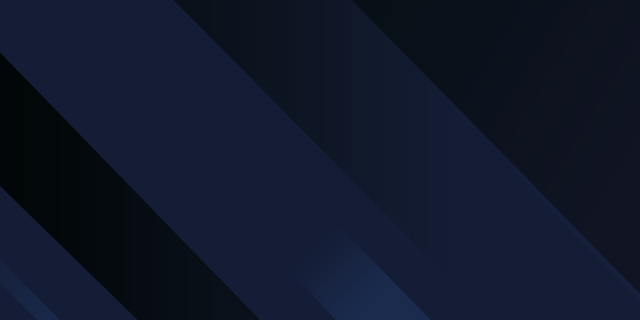
This background is drawn by a Shadertoy shader. Its source:

```glsl
// Dark navy backdrop crossed by diagonal bands that fall to the lower right.
// Each band lies between two half planes and is filled with a soft gradient;
// coordinates are in canvas heights, so x runs from 0 to 2 on a 2:1 canvas.

const vec3 NAVY        = vec3(0.082, 0.114, 0.212);
const vec3 BAND_DARK   = vec3(0.036, 0.064, 0.094);
const vec3 LEFT_BLACK  = vec3(0.006, 0.025, 0.031);
const vec3 LEFT_INK    = vec3(0.037, 0.066, 0.104);
const vec3 CORNER_DARK = vec3(0.030, 0.061, 0.090);
const vec3 CORNER_INK  = vec3(0.064, 0.080, 0.138);
const vec3 STRIPE_BLUE = vec3(0.102, 0.170, 0.306);

const float FACET_WIDTH    = 0.1354; // width of the faint vertical steps
const float FACET_OFFSET   = 0.1198;
const float FACET_STRENGTH = 0.35;
const float SHEEN_WIDTH    = 0.006;
const float SHEEN_STRENGTH = 0.22;

// Signed distance to the line a-b, positive on its upper right side.
float lineSide(vec2 p, vec2 a, vec2 b) {
    vec2 d = normalize(b - a);
    return dot(p - a, vec2(-d.y, d.x));
}

// Antialiased coverage of the positive side of a distance.
float cover(float dist) {
    return clamp(dist * iResolution.y + 0.5, 0.0, 1.0);
}

// Pulls x partly towards the centre of its vertical step.
float facet(float x) {
    float cell = floor((x - FACET_OFFSET) / FACET_WIDTH);
    float centre = FACET_OFFSET + (cell + 0.5) * FACET_WIDTH;
    return mix(x, centre, FACET_STRENGTH);
}

void mainImage(out vec4 fragColor, in vec2 fragCoord) {
    vec2 p = fragCoord / iResolution.y;
    float stepX = facet(p.x);
    vec3 color = NAVY;

    // Black band at the left, lighter towards the right
    float leftTop = lineSide(p, vec2(0.0, 0.836), vec2(0.8125, 0.0));
    float leftBottom = lineSide(p, vec2(0.0, 0.419), vec2(0.43, 0.0));
    vec3 leftFill = mix(LEFT_BLACK, LEFT_INK, smoothstep(0.0, 0.85, stepX));
    color = mix(color, leftFill, cover(leftBottom) * cover(-leftTop));

    // Central band that dissolves into the navy
    float cornerEdge = lineSide(p, vec2(1.099, 1.0), vec2(2.0, 0.083));
    float bandEdge = lineSide(p, vec2(0.542, 1.0), vec2(1.419, 0.115));
    float fade = pow(clamp((stepX - 0.54) / 0.9, 0.0, 1.0), 1.2);
    color = mix(color, mix(BAND_DARK, NAVY, fade), cover(bandEdge));

    // Thin sheen along the lower end of the corner edge
    float sheen = exp(-pow((cornerEdge + 0.01) / SHEEN_WIDTH, 2.0));
    sheen *= smoothstep(1.55, 1.8, p.x) * SHEEN_STRENGTH;
    color = mix(color, STRIPE_BLUE, sheen);

    // Dark upper right corner
    float cornerRamp = smoothstep(0.0, 1.4, p.x - 1.05 + 0.6 * (1.0 - p.y));
    vec3 cornerFill = mix(CORNER_DARK, CORNER_INK, cornerRamp);
    color = mix(color, cornerFill, cover(cornerEdge));

    // Blue stripe at the bottom, fading to its upper left end
    float glowTop = lineSide(p, vec2(1.055, 0.297), vec2(1.346, 0.0));
    float glowBottom = lineSide(p, vec2(0.898, 0.161), vec2(1.05, 0.0));
    float glow = smoothstep(0.0, 0.42, p.x - p.y - 0.73);
    color = mix(color, STRIPE_BLUE, glow * cover(glowBottom) * cover(-glowTop));

    // Small blue stripe in the lower left corner
    float smallTop = lineSide(p, vec2(0.0, 0.188), vec2(0.188, 0.0));
    float smallBottom = lineSide(p, vec2(0.0, 0.115), vec2(0.117, 0.0));
    float smallGlow = mix(0.3, 0.75, smoothstep(-0.18, 0.15, p.x - p.y));
    color = mix(color, STRIPE_BLUE, smallGlow * cover(smallBottom) * cover(-smallTop));

    fragColor = vec4(color, 1.0);
}
```
